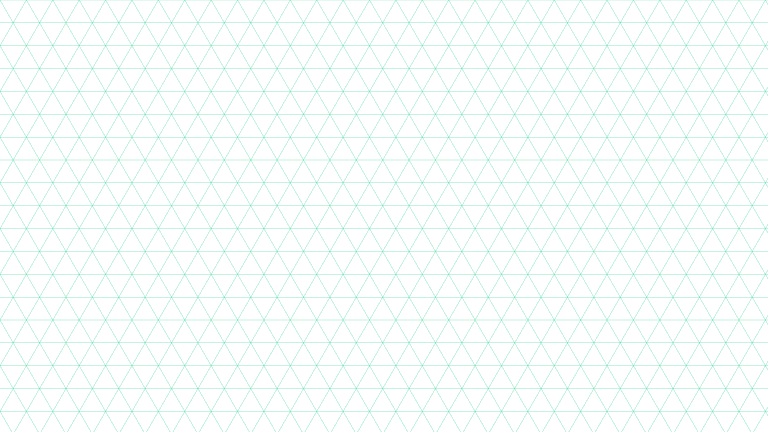
A Shadertoy shader for this pattern:

```glsl
// Isometric graph paper: hairline green rules on white paper.
// Three families of parallel lines, turned 60 degrees apart, share a corner
// at the top left and cross to form a lattice of equilateral triangles.

#define ROWS 18.9                          // triangle rows down the canvas
#define LINE_WIDTH 0.00056                 // in canvas heights
#define PAPER_COLOR vec3(1.0)
#define LINE_COLOR vec3(0.05, 0.80, 0.52)

const float PI = 3.14159265;

// Distance to the nearest of the parallel lines crossing the given normal.
float lineDistance(vec2 p, vec2 normal, float spacing) {
    float t = dot(p, normal) / spacing;
    return abs(t - round(t)) * spacing;
}

// Share of a pixel-wide window that a line fills; keeps hairlines even.
float lineCoverage(float dist, float width, float pixel) {
    float lower = max(dist - 0.5 * pixel, -0.5 * width);
    float upper = min(dist + 0.5 * pixel, 0.5 * width);
    return clamp((upper - lower) / pixel, 0.0, 1.0);
}

void mainImage(out vec4 fragColor, in vec2 fragCoord) {
    // Canvas heights, measured from the top left corner
    float pixel = 1.0 / iResolution.y;
    vec2 p = vec2(fragCoord.x, iResolution.y - fragCoord.y) * pixel;

    // Lay the three line families over the paper
    vec3 color = PAPER_COLOR;
    for (int i = 0; i < 3; i++) {
        float angle = PI / 6.0 + float(i) * PI / 3.0;
        vec2 normal = vec2(cos(angle), sin(angle));
        float dist = lineDistance(p, normal, 1.0 / ROWS);
        color = mix(color, LINE_COLOR, lineCoverage(dist, LINE_WIDTH, pixel));
    }

    fragColor = vec4(color, 1.0);
}
```
